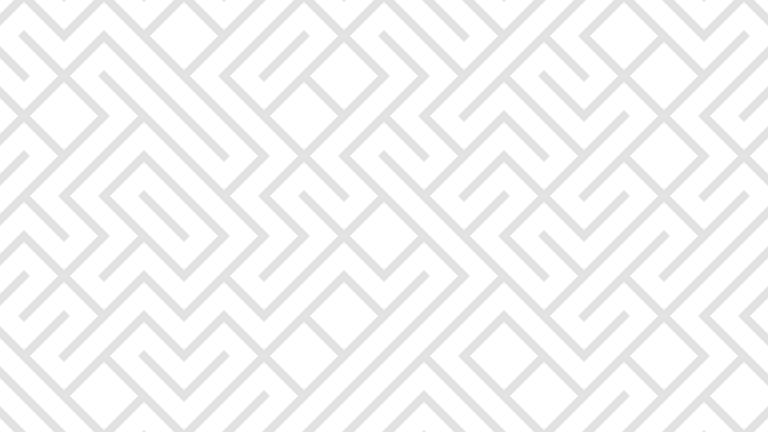
Give the GLSL for this pattern, as a WebGL 2 fragment shader.

```glsl
#version 300 es
precision highp float;
// Draws a maze of grey diagonal strokes on white, one randomly leaning stroke per square cell.

uniform vec2 u_resolution;
out vec4 fragColor;

float hash(vec2 cell) {
    vec3 h = fract(cell.xyx * vec3(0.1031, 0.1030, 0.0973) + 0.37);
    h += dot(h, h.yzx + 33.33);
    return fract((h.x + h.y) * h.z);
}

// Distance to a square-capped stroke along the rising diagonal of a unit cell
float diagonalStroke(vec2 p, float halfWidth) {
    vec2 alongAcross = vec2(p.x + p.y, p.x - p.y) * sqrt(0.5);
    vec2 edge = abs(alongAcross) - vec2(sqrt(0.5) + halfWidth, halfWidth);
    return max(edge.x, edge.y);
}

// Nearest stroke, including caps that reach in from neighbouring cells
float maze(vec2 p) {
    vec2 home = floor(p);
    float nearest = 1.0;
    for (int y = -1; y <= 1; y++) {
        for (int x = -1; x <= 1; x++) {
            vec2 cell = home + vec2(x, y);
            vec2 local = p - cell - 0.5;
            if (hash(cell) < 0.5) local.x = -local.x;
            nearest = min(nearest, diagonalStroke(local, 0.106));
        }
    }
    return nearest;
}

void main() {
    float pixel = 10.8 / u_resolution.y;
    vec2 p = gl_FragCoord.xy * pixel + vec2(0.4, 0.1);

    vec3 paper = vec3(1.0);
    vec3 strokeGrey = vec3(0.887);
    float coverage = clamp(0.5 - maze(p) / pixel, 0.0, 1.0);
    fragColor = vec4(mix(paper, strokeGrey, coverage), 1.0);
}
```
